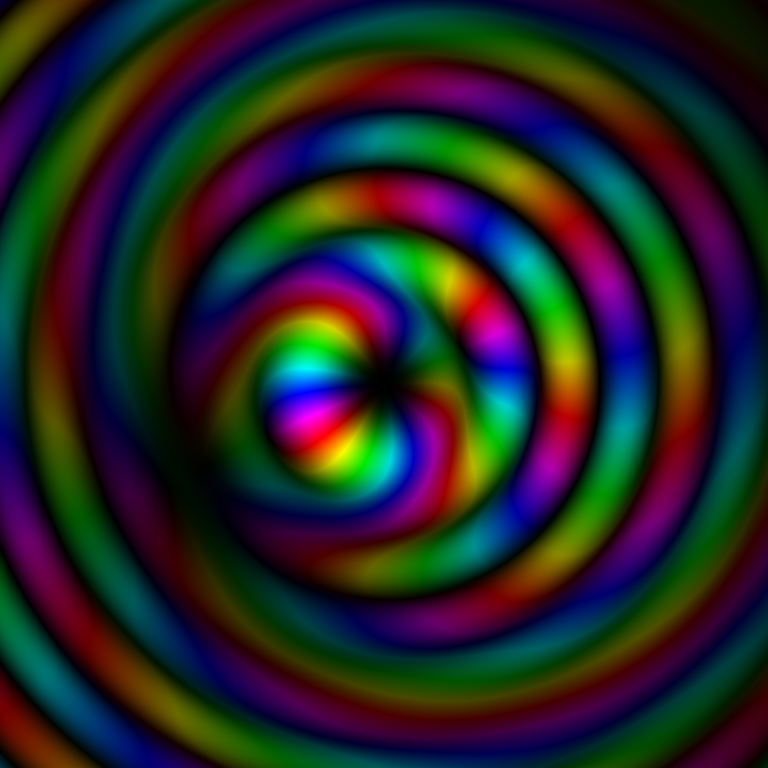
A WebGL 1 fragment shader for this background:

```glsl
precision highp float;
// Two interfering Bessel vortex waves: hue shows the phase, brightness the amplitude.

uniform vec2 u_resolution;

const float PI = 3.14159265;
const int STEPS = 32;

// Bessel function of the first kind, by the midpoint rule on its integral
float bessel(float order, float x) {
  float sum = 0.0;
  for (int i = 0; i < STEPS; i++) {
    float t = PI * (float(i) + 0.5) / float(STEPS);
    sum += cos(order * t - x * sin(t));
  }
  return sum / float(STEPS);
}

// Complex amplitude of one rotating cylindrical wave
vec2 vortexWave(vec2 p, float order, float waveNumber, float phase) {
  float angle = order * atan(p.y, p.x) + phase;
  return bessel(order, waveNumber * length(p)) * vec2(cos(angle), sin(angle));
}

// Fully saturated colour wheel, hue in turns
vec3 hueColor(float hue) {
  vec3 wheel = abs(fract(hue + vec3(0.0, 2.0, 1.0) / 3.0) * 6.0 - 3.0);
  return clamp(wheel - 1.0, 0.0, 1.0);
}

void main() {
  vec2 p = (gl_FragCoord.xy - 0.5 * u_resolution)
         / min(u_resolution.x, u_resolution.y);
  p += vec2(1e-5);  // keeps the angle defined at the centre

  // Neighbouring orders with unequal wave numbers beat along the radius
  vec2 field = vortexWave(p, 3.0, 46.5, 0.855)
             + vortexWave(p, 4.0, 39.2, 3.56);

  // Phase to hue, amplitude to brightness
  float hue = atan(field.y, field.x + 1e-9) / (2.0 * PI);
  float brightness = min(1.5 * length(field), 1.0);
  gl_FragColor = vec4(hueColor(hue) * brightness, 1.0);
}
```
